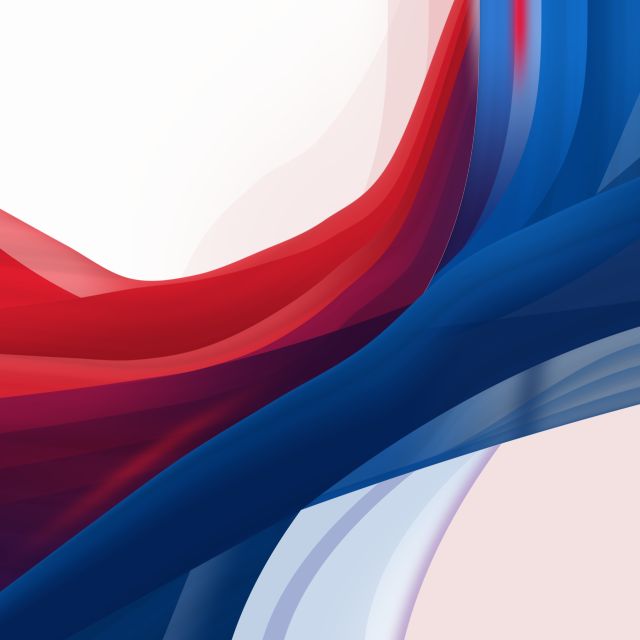
A WebGL 1 fragment shader for this background:

```glsl
precision highp float;
uniform vec2 u_resolution;

#define PAPER vec3(.995, .993, .992)
#define BLUSH vec3(.86, .62, .63)
#define SALMON vec3(.88, .3, .33)
#define RED vec3(.8, .1, .16)
#define MAROON vec3(.37, .05, .17)
#define PLUM vec3(.12, .04, .19)
#define NAVY vec3(.01, .13, .33)
#define BLUE vec3(.01, .27, .57)
#define AZURE vec3(.06, .4, .74)
#define MIST vec3(.59, .69, .81)
#define ICE vec3(.84, .89, .95)
#define STREAKS .1

float hash(float n) { return fract(sin(n * 127.1) * 43758.5); }

float noise(float x) {
  float i = floor(x), f = fract(x);
  return mix(hash(i), hash(i + 1.), f * f * (3. - 2. * f));
}

float silk(float u) { return 1. + STREAKS * (noise(u * 60.) + .5 * noise(u * 150.) - .75); }

// Smooth curve through eight evenly spaced heights
float knot(vec4 a, vec4 b, float i) {
  vec4 k = vec4(0, 1, 2, 3) - i;
  return dot(a, step(abs(k), vec4(.5))) + dot(b, step(abs(k + 4.), vec4(.5)));
}

float curve(float t, vec4 a, vec4 b) {
  float tc = clamp(t, 0., 7.), i = min(floor(tc), 6.), f = tc - i;
  float p1 = knot(a, b, i), p2 = knot(a, b, i + 1.);
  float p0 = i < .5 ? 2. * p1 - p2 : knot(a, b, i - 1.);
  float p3 = i > 5.5 ? 2. * p2 - p1 : knot(a, b, i + 2.);
  float bend = 2. * p0 - 5. * p1 + 4. * p2 - p3 + f * (3. * (p1 - p2) + p3 - p0);
  return p1 + .5 * f * (p2 - p0 + f * bend) + (t - tc) * (p2 - p1);
}

// Signed distance above a curve that spans x = 0 to span
float ridge(vec2 p, float span, vec4 a, vec4 b) {
  float t = p.x / span * 7., h = curve(t, a, b);
  float slope = (curve(t + .02, a, b) - h) * 350. / span;
  return (p.y - h) / sqrt(1. + slope * slope);
}

float bow(float t, float a, float b, float c) { return a + t * (b + t * c); }

// Signed distance left of a strand that falls from the top
float sweep(vec2 p, float top, float bend) {
  float d = 1. - p.y, slope = 3. * bend * d * d;
  return (top - bend * d * d * d - p.x) / sqrt(1. + slope * slope);
}

float cover(float d) {
  float e = .8 / min(u_resolution.x, u_resolution.y);
  return 1. - smoothstep(-e, e, d);
}

float ramp(float a, float b, float v) { return smoothstep(a, b, v); }
float glow(float d, float width) { return exp(-d * d / (width * width)); }
void lay(inout vec3 c, vec3 tint, float amount) { c = mix(c, tint, amount); }

void main() {
  vec2 p = gl_FragCoord.xy / u_resolution;
  float x = p.x, y = p.y;

  // Main outlines
  float crest = ridge(p, .71, vec4(.674, .618, .565, .57), vec4(.607, .656, .747, 1));
  float ribbon = ridge(p, 1., vec4(.075, .182, .286, .374), vec4(.46, .586, .661, .724));
  float hem = y - bow(x - .47, .203, .36, -.09);
  float seam = sweep(p, .749, .9);

  // Pale veils at the upper left
  vec3 col = PAPER;
  lay(col, BLUSH, .12 * glow(crest, .2) * ramp(.15, .5, x));
  float veil = ridge(p, .7, vec4(0, .1, .35, .6), vec4(.715, .785, .94, 1.2));
  lay(col, BLUSH, .1 * cover(veil));
  lay(col, BLUSH, .22 * cover(sweep(p, .606, 1.4)));
  lay(col, SALMON, .15 * cover(sweep(p, .67, 3.5)) * ramp(.6, .85, y));

  // Icy drape below the hem
  float drape = x - bow(y, .6315, .25, .8);
  float strand = x - bow(y, .443, .3, 1.8);
  vec3 ice = mix(ICE, PAPER, .65 * ramp(.05, .2, strand));
  lay(ice, MIST, .35 * cover(strand));
  lay(ice, vec3(.55, .57, .78), .55 * cover(abs(strand + .016) - .017));
  lay(ice, MIST, .2 * cover(x - bow(y, .57, .1, 1.7)) * cover(-strand));
  lay(ice, vec3(.66, .52, .74), .65 * glow(drape, .018));
  lay(col, ice, cover(max(drape, hem)));

  // Blue strands at the upper right
  float high = ramp(.62, .97, y);
  vec3 blues = mix(vec3(.13, .1, .31), vec3(.18, .45, .79), high);
  lay(blues, mix(vec3(.07, .2, .48), vec3(.45, .61, .84), high), cover(sweep(p, .805, 1.4)));
  lay(blues, vec3(.86, .1, .25), glow(sweep(p, .812, .8), .013) * ramp(.82, .97, y));
  lay(blues, mix(BLUE, AZURE, high), cover(sweep(p, .846, 2.1)));
  lay(blues, mix(BLUE * .9, AZURE, .8 * high * ramp(.9, 1., x)), cover(sweep(p, .918, 2.3)));
  lay(blues, MIST, .25 * cover(.632 + .43 * y - x));
  lay(blues, BLUE * .8, .7 * cover(y - .695 - .85 * (x - .93)));
  lay(col, blues * silk(seam), cover(max(seam, -ribbon - .01)));

  // Red folds, from the crest inward
  float lobe = y - bow(x, .612, -.75, 1.1);
  float fold = ridge(p, .725, vec4(.518, .531, .549, .5625), vec4(.5885, .629, .72, 1));
  float band = ridge(p, .735, vec4(.447, .441, .4375, .456), vec4(.505, .581, .694, 1));
  float shade = ridge(p, .74, vec4(.378, .391, .406, .4245), vec4(.4635, .538, .659, .96));
  vec3 reds = mix(vec3(.92, .48, .5), vec3(.85, .18, .22), ramp(.1, .27, x));
  lay(reds, RED * 1.07, cover(lobe) * (1. - ramp(.13, .3, x)));
  lay(reds, SALMON, .7 * exp(-abs(crest) * 90.));
  lay(reds, RED * (1. - .22 * ramp(0., .1, -fold)), cover(fold));
  vec3 gleam = mix(SALMON, RED * .75, ramp(.42, .68, x));
  lay(reds, mix(gleam, RED, .2 + .6 * ramp(0., .05, -band)), .9 * cover(band));

  // Wine shadow under the folds
  vec3 wine = MAROON * (1.45 - .45 * ramp(0., .1, -shade));
  for (int i = 1; i < 4; i++) {
    float ply = shade + float(i) * (.025 + .03 * (1. - x));
    lay(wine, PLUM, .3 * cover(ply) * ramp(-.07, 0., ply));
  }
  lay(wine, vec3(.16, .06, .25), .9 - .9 * ramp(.1, .32, y));
  lay(wine, vec3(.27, .11, .32), .65 * glow(seam, .05) * ramp(.45, .7, y));
  lay(wine, PLUM, .75 * cover(y - bow(x, .375, .08, .24)) * ramp(.1, .5, x));
  lay(wine, RED, .4 * glow(ribbon - .03, .014) * glow(x - .23, .14));
  lay(reds, wine, cover(shade));
  lay(reds, vec3(.72, .58, .68), ramp(.82, 1., y) * (1. - ramp(0., .025, seam)));
  lay(col, reds * silk(band + .05 * x), cover(max(crest, -seam)));

  // Broad blue ribbon
  vec3 body = mix(BLUE * .85, AZURE, .65 * glow(x - .82, .2));
  lay(body, NAVY, ramp(0., .05 + .11 * x, -ribbon));
  lay(body, AZURE, .5 * exp(-abs(ribbon) * 180.));
  float inner = y - bow(x - .68, .466, .3, .65);
  lay(body, vec3(.08, .2, .4), .75 * cover(inner) * ramp(.62, .8, x));
  lay(body, NAVY, .6 * cover(y - .4 - .13 * x) * ramp(.6, .8, x));

  // Sheer underside with strands
  float sheer = y - bow(x - .47, .203, .78, -.45);
  vec3 film = mix(vec3(.1, .35, .64), MIST * .8, ramp(.58, .85, x));
  lay(film, NAVY, .5 * glow(x - .77 - .15 * y, .025));
  for (int i = 0; i < 3; i++) {
    float line = hem - .012 - (.015 + .034 * float(i)) * ramp(.65, 1., x);
    lay(film, BLUE, .35 * cover(line) * ramp(-.03, 0., line));
  }
  lay(film, BLUE, .6 * exp(-abs(hem) * 200.));
  lay(body, film, .85 * cover(sheer) * ramp(.43, .5, x));

  // Lower left pleats
  float pleat = x - .254 - .4 * y;
  vec3 under = mix(BLUE * .7, vec3(.2, .35, .54), cover(-pleat) * (1. - ramp(0., .08, pleat)));
  lay(body, under, .8 * cover(y + .055 - .55 * x) * (1. - ramp(.42, .48, x)));
  float side = x - bow(y, .362, .33, 1.);
  lay(col, body * silk(ribbon + .06 * x), cover(max(ribbon, min(-hem, side))));

  gl_FragColor = vec4(clamp(col, 0., 1.), 1);
}
```
